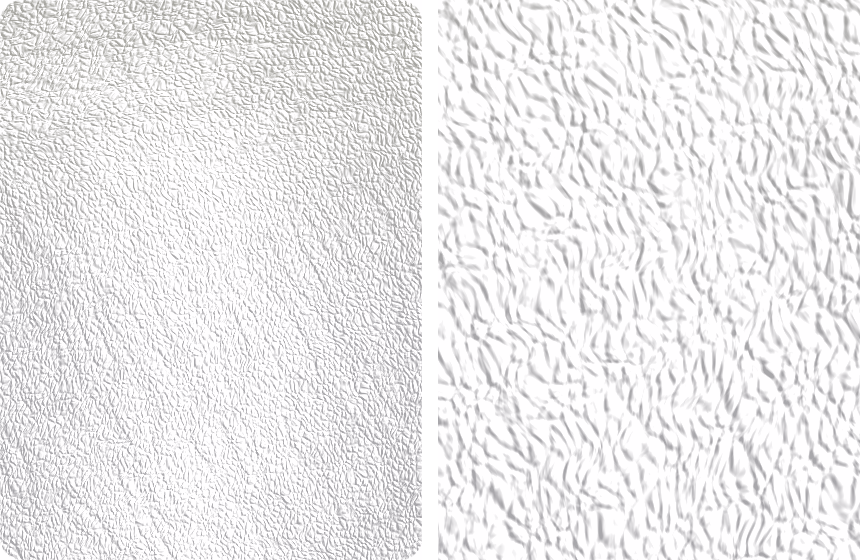
Left, the full canvas; right, a detail of the centre.
Give the GLSL for this texture, as a Shadertoy shader.

```glsl
const float GRAIN_SCALE = 88.0;      // leather cells per canvas height
const float FINE_RATIO = 1.8;        // fine pores relative to the cells
const float STRETCH = 1.4;           // cell elongation along the grain
const float JITTER = 0.88;
const float SLOPE_STEP = 0.15;       // slope sampling distance in cells
const float COARSE_RELIEF = 0.26;
const float FINE_RELIEF = 0.12;
const float FOLD_RELIEF = 0.16;
const float CREASE_DEPTH = 0.08;
const float BASE_LIGHT = 0.86;
const float SHEEN_LIGHT = 0.155;
const float DARKEST = 0.66;
const float CORNER_RADIUS = 0.04;
const vec2 LIGHT_DIR = vec2(0.8, 0.6);
const vec3 WARM_SHADOW = vec3(0.0, 0.0, -0.07);
const vec3 COOL_SHADOW = vec3(0.0, -0.01, 0.03);
const vec3 WHITE = vec3(1.0, 0.995, 1.0);

vec2 hash22(vec2 p) {
    vec3 q = fract(vec3(p.xyx) * vec3(0.1031, 0.1030, 0.0973));
    q += dot(q, q.yzx + 33.33);
    return fract((q.xx + q.yz) * q.zy);
}

float valueNoise(vec2 p) {
    vec2 i = floor(p), f = fract(p);
    f = f * f * (3.0 - 2.0 * f);
    float low = mix(hash22(i).x, hash22(i + vec2(1, 0)).x, f.x);
    float high = mix(hash22(i + vec2(0, 1)).x, hash22(i + vec2(1, 1)).x, f.x);
    return mix(low, high, f.y);
}

// Raised cells split by creases, stretched along the grain direction
float cells(vec2 p, vec2 along) {
    vec2 cell = floor(p), f = fract(p);
    float nearest = 9.0, second = 9.0;
    for (int y = -2; y <= 2; y++) {
        for (int x = -2; x <= 2; x++) {
            vec2 o = vec2(x, y);
            vec2 r = o + 0.5 + JITTER * (hash22(cell + o) - 0.5) - f;
            vec2 s = vec2(dot(r, along) / STRETCH,
                          dot(r, vec2(-along.y, along.x)) * STRETCH);
            float d = length(s);
            second = min(second, max(nearest, d));
            nearest = min(nearest, d);
        }
    }
    return smoothstep(0.0, 0.5, second - nearest);
}

// Long shallow wrinkles lying at a given angle
float folds(vec2 p, float angle) {
    vec2 d = vec2(cos(angle), sin(angle));
    vec2 q = vec2(dot(p, d) * 7.0, dot(p, vec2(-d.y, d.x)) * 32.0);
    q.y += 1.5 * valueNoise(p * 10.0);
    return smoothstep(0.0, 0.2, abs(valueNoise(q + 40.0) - 0.5));
}

// Horizontal at the top, slanting on the right, upright below
float grainAngle(vec2 p) {
    float top = mix(0.35, -0.75, smoothstep(0.1, 0.7, p.x));
    float bottom = mix(-1.45, -1.15, smoothstep(0.3, 0.7, p.x));
    float wander = valueNoise(p * 7.0 + 7.0) - 0.5;
    return mix(bottom, top, smoothstep(0.5, 0.92, p.y)) + 0.7 * wander;
}

// x: cells, y: fine pores, z: wrinkles
vec3 relief(vec2 p, vec2 along) {
    vec2 warp = vec2(valueNoise(p * 50.0), valueNoise(p * 50.0 + 19.0));
    vec2 q = p;
    q.y -= 0.12 * p.y * p.y;
    q = q * GRAIN_SCALE + 0.9 * warp;
    float wrinkle = mix(folds(p, -1.15), folds(p, 0.15),
                        smoothstep(0.6, 0.8, p.y));
    return vec3(cells(q, along), cells(q * FINE_RATIO + 31.0, along), wrinkle);
}

// Broad reflection running down the middle
float sheen(vec2 p) {
    float centre = 0.34 + 0.05 * sin(5.0 * p.y);
    float across = (p.x - centre) / 0.26;
    float patches = 0.12 * (valueNoise(p * 5.0) - 0.5);
    return exp(-across * across) * smoothstep(1.05, 0.66, p.y) + patches;
}

void mainImage(out vec4 fragColor, in vec2 fragCoord) {
    vec2 p = fragCoord / iResolution.y;
    float aspect = iResolution.x / iResolution.y;
    float angle = grainAngle(p);
    vec2 along = vec2(cos(angle), sin(angle));

    // Slope towards the light
    vec2 offset = LIGHT_DIR * SLOPE_STEP / GRAIN_SCALE;
    vec3 behind = relief(p - offset, along);
    vec3 ahead = relief(p + offset, along);
    vec3 slope = behind - ahead;
    vec3 height = 0.5 * (behind + ahead);

    // Lit tone
    float tone = BASE_LIGHT + SHEEN_LIGHT * sheen(p);
    tone += dot(slope, vec3(COARSE_RELIEF, FINE_RELIEF, FOLD_RELIEF));
    tone += CREASE_DEPTH * (height.x - 0.5) + 0.04 * (height.z - 0.75);
    tone = clamp(tone, DARKEST, 1.0);

    // Warm shadows above, cool shadows below
    vec3 tint = mix(COOL_SHADOW, WARM_SHADOW, smoothstep(0.35, 0.95, p.y));
    vec3 color = WHITE * tone + (1.0 - tone) * tint;

    // Rounded white corners
    vec2 halfSize = 0.5 * vec2(aspect, 1.0);
    vec2 corner = abs(p - halfSize) - halfSize + CORNER_RADIUS;
    float edge = length(max(corner, 0.0)) - CORNER_RADIUS;
    float blend = 1.0 / iResolution.y;
    color = mix(color, WHITE, smoothstep(-blend, blend, edge));

    fragColor = vec4(color, 1.0);
}
```
